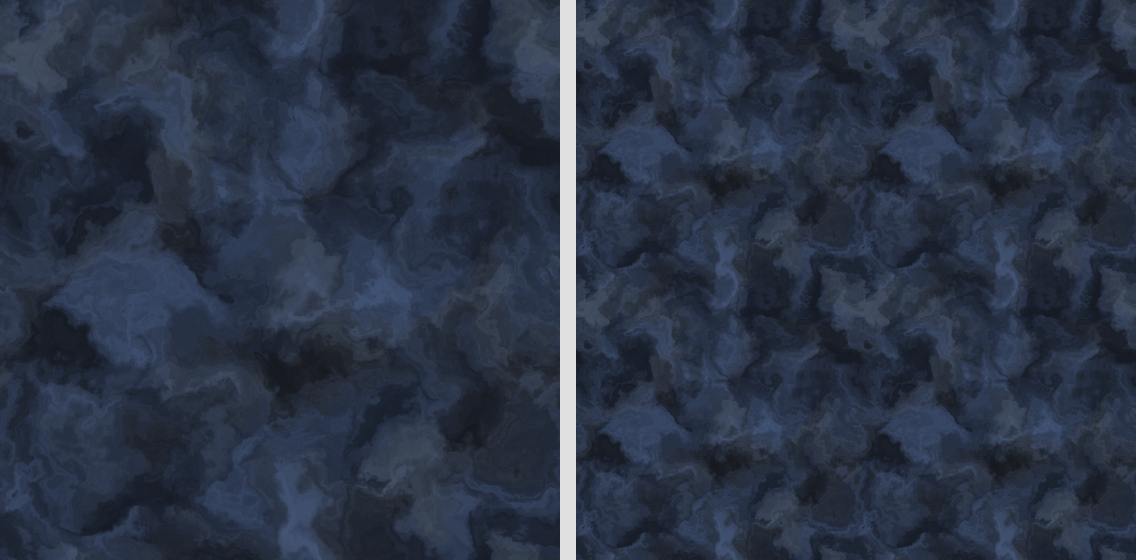
Left, the tile; right, the same tile 2 across and 2 down.
A Shadertoy shader for this texture:

```glsl
vec2 hashGradient(vec2 cell, float seed) {
    uvec3 h = uvec3(uint(cell.x), uint(cell.y), uint(seed));
    h = h * 1664525u + 1013904223u;
    h.x += h.y * h.z; h.y += h.z * h.x; h.z += h.x * h.y;
    h ^= h >> 16u;
    h.x += h.y * h.z; h.y += h.z * h.x;
    return vec2(h.xy >> 8u) / 8388608.0 - 1.0;
}

float corner(vec2 cell, vec2 offset, vec2 local, float period, float seed) {
    return dot(hashGradient(mod(cell + offset, period), seed), local - offset);
}

// Gradient noise that wraps after a whole number of cells
float wrapNoise(vec2 p, float period, float seed) {
    vec2 cell = floor(p), f = fract(p);
    vec2 w = f * f * f * (f * (f * 6.0 - 15.0) + 10.0);
    float low = mix(corner(cell, vec2(0, 0), f, period, seed),
                    corner(cell, vec2(1, 0), f, period, seed), w.x);
    float high = mix(corner(cell, vec2(0, 1), f, period, seed),
                     corner(cell, vec2(1, 1), f, period, seed), w.x);
    return 1.25 * mix(low, high, w.y);
}

float fbm(vec2 uv, float frequency, float seed) {
    float sum = 0.0, amplitude = 0.5;
    for (int i = 0; i < 6; i++) {
        vec2 shift = vec2(0.37, 0.71) * float(i);
        sum += amplitude * wrapNoise(uv * frequency + shift, frequency, seed + float(i));
        frequency *= 2.0;
        amplitude *= 0.54;
    }
    return sum;
}

vec2 warp(vec2 uv, float frequency, float seed) {
    return vec2(fbm(uv, frequency, seed), fbm(uv, frequency, seed + 10.0));
}

void mainImage(out vec4 fragColor, in vec2 fragCoord) {
    vec2 uv = fragCoord / iResolution.xy;

    // Two folds stretch the clouds into smoky sheets
    vec2 folded = uv + 0.26 * warp(uv, 5.0, 11.0);
    folded += 0.10 * warp(folded, 9.0, 41.0);

    // Broad billows with faint filaments along their creases
    float billow = fbm(folded, 5.0, 71.0);
    float crease = fbm(folded, 7.0, 91.0);
    float filament = exp(-abs(crease) * 26.0) - 0.2;
    float wisps = fbm(folded, 24.0, 151.0);
    float density = 1.05 * billow + 0.07 * filament + 0.17 * wisps;
    float tone = smoothstep(-0.42, 0.56, density);

    // Slate grey drifts among the navy
    float blueness = smoothstep(-0.3, 0.15, fbm(folded, 4.0, 121.0));
    vec3 smoke = mix(vec3(0.083, 0.099, 0.133), vec3(0.268, 0.333, 0.455), tone);
    smoke *= mix(vec3(1.07, 1.01, 0.92), vec3(0.97, 1.0, 1.04), blueness);

    fragColor = vec4(smoke, 1.0);
}
```
